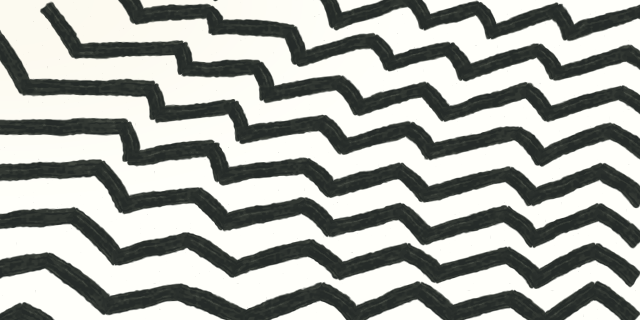
This pattern is drawn by a WebGL 2 fragment shader. Its source:

```glsl
#version 300 es
precision highp float;

#define SHEET_HEIGHT 384.0
#define COLUMNS 7
#define FIRST_LINE -4
#define LAST_LINE 4
#define HALF_WIDTH 9.5
#define OVERSHOOT 4.5
#define CORNER 3.0
#define BOW 2.5
#define JITTER 2.5
#define FRAY 1.3

uniform vec2 u_resolution;
out vec4 fragColor;

const vec3 PAPER = vec3(1.0, 1.0, 0.98);
const vec3 CREAM = vec3(0.99, 0.98, 0.94);
const vec3 INK_DARK = vec3(0.15, 0.17, 0.16);
const vec3 INK_MID = vec3(0.20, 0.22, 0.20);
const vec3 INK_PALE = vec3(0.28, 0.30, 0.27);

// Quadratic curves that carry the crests from line to line, right to left
const vec3 CREST_X[COLUMNS] = vec3[COLUMNS](
    vec3(725.0, -6.3, 1.0), vec3(611.0, -5.6, 2.2), vec3(480.0, -5.9, 4.3),
    vec3(369.0, -9.6, 5.2), vec3(254.0, -21.6, 3.0), vec3(150.0, -32.0, 0.3),
    vec3(-80.0, -52.5, 7.5));
const vec3 CREST_Y[COLUMNS] = vec3[COLUMNS](
    vec3(205.0, 48.0, 0.0), vec3(209.0, 49.0, 0.0), vec3(205.0, 49.0, 0.0),
    vec3(198.0, 50.0, 0.0), vec3(179.0, 52.5, 1.5), vec3(153.0, 50.0, 1.2),
    vec3(50.0, 22.0, 1.0));

float hash(vec2 p) {
    return fract(sin(dot(p, vec2(127.1, 311.7))) * 43758.5453);
}

float noise(vec2 p) {
    vec2 i = floor(p), f = fract(p);
    f = f * f * (3.0 - 2.0 * f);
    return mix(mix(hash(i), hash(i + vec2(1, 0)), f.x),
               mix(hash(i + vec2(0, 1)), hash(i + vec2(1, 1)), f.x), f.y);
}

vec2 crest(int column, float line) {
    vec3 powers = vec3(1.0, line, line * line);
    vec2 seed = vec2(float(column), line);
    vec2 wobble = vec2(hash(seed), hash(seed + 19.7)) * 2.0 - 1.0;
    return vec2(dot(CREST_X[column], powers), dot(CREST_Y[column], powers)) + JITTER * wobble;
}

// Offset from a crest down to the trough on its right
vec2 drop(int column, float line) {
    float spread = 22.0 * max(line, 0.0);
    if (column == 0) return vec2(45.0, 33.0);
    if (column < 4) return vec2(30.0 + 3.0 * line, 29.0);
    if (column == 4) return vec2(12.0 + spread, 33.0);
    if (column == 5) return vec2(8.0 + spread, 38.0 + 6.0 * line);
    return vec2(65.0 + 15.0 * line, 105.0 + 31.0 * line + 2.0 * line * line);
}

// Bowed pen stroke: signed distance, then position along and across it
vec3 stroke(vec2 p, vec2 a, vec2 b, float halfWidth, float bow) {
    vec2 dir = normalize(b - a);
    float halfLength = 0.5 * length(b - a);
    p -= 0.5 * (a + b);
    vec2 q = vec2(dot(p, dir), dot(p, vec2(dir.y, -dir.x)));
    float s = clamp(q.x / halfLength, -1.0, 1.0);
    q.y -= bow * (1.0 - s * s);
    vec2 e = abs(q) - vec2(halfLength + OVERSHOOT, halfWidth) + CORNER;
    return vec3(length(max(e, 0.0)) + min(max(e.x, e.y), 0.0) - CORNER, q);
}

// Keeps the nearest stroke and the distance to the second nearest
void lay(vec3 s, inout vec3 nearest, inout float second) {
    second = min(second, max(s.x, nearest.x));
    if (s.x < nearest.x) nearest = s;
}

void main() {
    float unit = SHEET_HEIGHT / u_resolution.y;
    vec2 sheet = vec2(gl_FragCoord.x, u_resolution.y - gl_FragCoord.y) * unit;

    // Uneven pen edge
    vec2 p = sheet + FRAY * (vec2(noise(sheet * 0.25), noise(sheet * 0.25 + 40.0)) - 0.5);
    p += 3.0 * FRAY * (vec2(noise(sheet * 0.04 + 7.0), noise(sheet * 0.04 + 90.0)) - 0.5);

    // Zigzag lines, each a chain of falling and rising strokes
    vec3 nearest = vec3(1e4, 0.0, 0.0);
    float second = 1e4;
    for (int i = FIRST_LINE; i <= LAST_LINE; i++) {
        float line = float(i);
        float halfWidth = HALF_WIDTH + 0.25 * line;
        vec2 trough = vec2(0.0);
        for (int c = COLUMNS - 1; c >= 0; c--) {
            vec2 top = crest(c, line);
            if (c < COLUMNS - 1) lay(stroke(p, trough, top, halfWidth, 1.0), nearest, second);
            trough = top + drop(c, line);
            lay(stroke(p, top, trough, halfWidth + 0.6, BOW), nearest, second);
        }
    }

    // Paper, creamier at the upper left, with faint specks
    float warmth = 1.0 - smoothstep(60.0, 420.0, length(sheet * vec2(0.8, 1.6)));
    vec3 color = mix(PAPER, CREAM, warmth);
    color -= 0.12 * smoothstep(0.93, 0.99, noise(sheet * 0.35 + 200.0)) * noise(sheet * 0.03);

    // Streaked ink, darker where strokes overlap
    float streak = 0.6 * noise(nearest.yz * vec2(0.04, 0.5) + 30.0) + 0.4 * noise(sheet * 0.3);
    vec3 ink = mix(INK_DARK, INK_MID, smoothstep(0.3, 0.6, streak));
    ink = mix(ink, INK_PALE, 0.8 * smoothstep(0.66, 0.85, streak));
    ink = mix(ink, INK_DARK, 0.6 * (1.0 - smoothstep(-1.5, 0.5, second)));

    float soft = max(unit, 0.8);
    color = mix(color, ink, 1.0 - smoothstep(-soft, soft, nearest.x));
    fragColor = vec4(color, 1.0);
}
```
